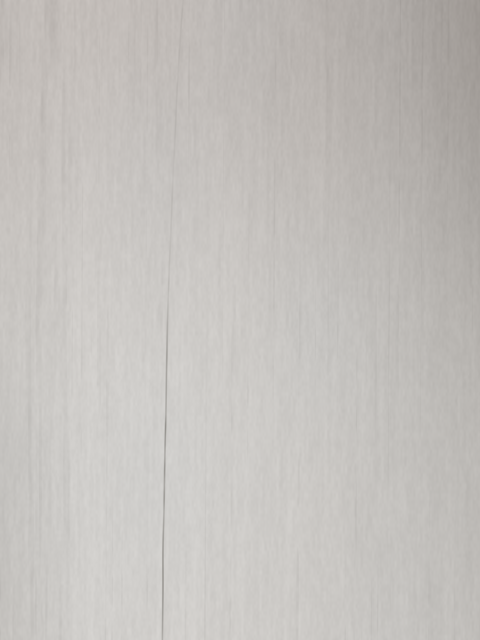
A WebGL 1 fragment shader for this texture:

```glsl
precision highp float;
// Pale whitewashed wood panel with fine upright grain and one thin, fading seam.
// Stretched value noise makes short fibers, sparse pores and growth lines; soft
// falloffs shade the top, the right side and the lower left edge.
uniform vec2 u_resolution;

const vec3 LIT_WOOD = vec3(0.822, 0.814, 0.802);
const vec3 TOP_TINT = vec3(0.92, 1.10, 1.14);
const vec3 SIDE_TINT = vec3(1.0, 1.01, 1.03);
const vec3 SEAM_COLOR = vec3(0.52, 0.51, 0.49);
const float TOP_SHADE = 0.062;
const float RIGHT_SHADE_LOW = 0.076;
const float RIGHT_SHADE_HIGH = 0.150;
const float LEFT_SHADE = 0.055;
const float BAND_CONTRAST = 0.010;
const float STREAK_CONTRAST = 0.016;
const float FIBER_CONTRAST = 0.020;
const float SPECK_CONTRAST = 0.014;
const float PORE_CONTRAST = 0.022;
const float RING_CONTRAST = 0.034;
const float SEAM_HALF_WIDTH = 0.0010;

float hash(vec2 cell) {
  vec3 q = fract(vec3(cell.xyx) * 0.1031);
  q += dot(q, q.yzx + 33.33);
  return fract((q.x + q.y) * q.z);
}

float noise(vec2 p) {
  vec2 cell = floor(p);
  vec2 f = fract(p);
  f = f * f * (3.0 - 2.0 * f);
  float low = mix(hash(cell), hash(cell + vec2(1.0, 0.0)), f.x);
  float high = mix(hash(cell + vec2(0.0, 1.0)), hash(cell + 1.0), f.x);
  return mix(low, high, f.y);
}

// Noise centred on zero
float grain(vec2 p, vec2 frequency, float seed) {
  return noise(p * frequency + seed) - 0.5;
}

// Broad, warm darkening of the unevenly lit panel
vec3 shading(vec2 uv) {
  float top = TOP_SHADE * smoothstep(0.35, 1.0, uv.y);
  float right = pow(uv.x, 2.6) * mix(RIGHT_SHADE_LOW, RIGHT_SHADE_HIGH, uv.y);
  float left = LEFT_SHADE * (1.0 - smoothstep(-0.02, 0.20, uv.x));
  left *= 1.0 - 0.75 * smoothstep(0.2, 0.9, uv.y);
  return top * TOP_TINT + (right + left) * SIDE_TINT;
}

// Grain lines, from wide bands down to short fibers and specks
float woodGrain(vec2 p) {
  float bands = grain(p, vec2(18.0, 1.3), 11.0) * BAND_CONTRAST;
  float streaks = grain(p, vec2(75.0, 5.0), 37.0) * STREAK_CONTRAST * 0.6;
  streaks += grain(p, vec2(170.0, 14.0), 53.0) * STREAK_CONTRAST;
  float fibers = grain(p, vec2(210.0, 75.0), 71.0) * FIBER_CONTRAST;
  float specks = grain(p, vec2(260.0, 190.0), 83.0) * SPECK_CONTRAST;
  return bands + streaks + fibers + specks;
}

// Sparse thin dark lines, broken along their length
float pores(vec2 p) {
  float lines = smoothstep(0.76, 0.97, noise(p * vec2(150.0, 2.2) + 131.0));
  float breaks = smoothstep(0.25, 0.65, noise(p * vec2(90.0, 26.0) + 7.0));
  return lines * breaks * PORE_CONTRAST;
}

// Finer-spaced, slightly wavy growth lines near the left side
float growthLines(vec2 p) {
  float zone = smoothstep(0.0, 0.07, p.x) * (1.0 - smoothstep(0.08, 0.28, p.x));
  float wave = 0.005 * grain(p, vec2(9.0, 14.0), 91.0);
  vec2 q = vec2(p.x + wave, p.y);
  float lines = smoothstep(0.50, 0.92, noise(q * vec2(135.0, 4.0) + 17.0));
  float breaks = mix(0.35, 1.0, noise(p * vec2(110.0, 45.0) + 61.0));
  return zone * lines * breaks * RING_CONTRAST;
}

// Seam leaning to the right, dark low down and faint above
float seam(vec2 uv, float pixel) {
  float center = 0.338 + 0.016 * uv.y + 0.028 * uv.y * uv.y * uv.y;
  center += 0.0016 * grain(vec2(1.0, uv.y), vec2(1.0, 14.0), 3.0);
  float soft = max(1.1 * pixel, 0.0022);
  float line = 1.0 - smoothstep(0.0, SEAM_HALF_WIDTH + soft, abs(uv.x - center));
  float strength = mix(0.60, 0.13, smoothstep(0.36, 0.62, uv.y));
  strength *= 0.6 + 0.7 * noise(vec2(5.0, uv.y * 45.0));
  return line * strength;
}

void main() {
  vec2 uv = gl_FragCoord.xy / u_resolution;
  vec2 grainPoint = vec2(uv.x - 0.008 * uv.y, uv.y);

  vec3 color = LIT_WOOD - shading(uv);
  color += woodGrain(grainPoint) - pores(grainPoint) - growthLines(grainPoint);
  // Faint drift between warm and cool patches
  color += vec3(0.006, 0.0, -0.004) * grain(uv, vec2(6.0, 4.0), 29.0);
  color = mix(color, SEAM_COLOR, seam(uv, 1.0 / u_resolution.x));

  gl_FragColor = vec4(color, 1.0);
}
```
